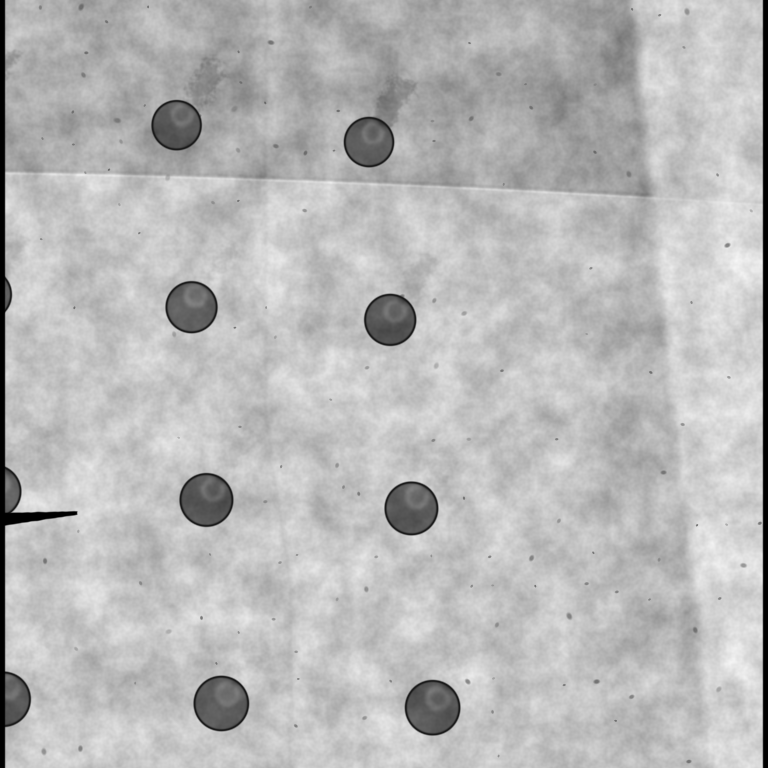
Reproduce this pattern procedurally as a Shadertoy shader.

```glsl
// Grey mottled sheet with overlapping panels, a drifting grid of dark discs, specks and a black pointer.

const int COLUMNS = 3;
const int ROWS = 4;
const float DISC_TONE = 0.35;
const float RIM_TONE = 0.10;
const float RIM_WIDTH = 0.0016;
const float SHEET_TONE = 0.775;
const float UPPER_SHADE = 0.105;     // darkening above the cross seam
const float STRIP_TONE = 0.835;      // bare strip on the right
const float MOTTLE = 0.27;
const float SPECK_CELLS = 24.0;
const float SPECK_CHANCE = 0.23;
const float BORDER = 0.0066;

float hash(vec2 p) {
    vec3 q = fract(p.xyx * vec3(0.1031, 0.1030, 0.0973));
    q += dot(q, q.yzx + 33.33);
    return fract((q.x + q.y) * q.z);
}

vec2 gradient(vec2 cell) {
    float angle = 6.2832 * hash(cell);
    return vec2(cos(angle), sin(angle));
}

float gradientNoise(vec2 p) {
    vec2 i = floor(p), f = p - i;
    vec2 u = f * f * f * (f * (f * 6.0 - 15.0) + 10.0);
    vec2 e = vec2(1.0, 0.0);
    float a = dot(gradient(i), f);
    float b = dot(gradient(i + e.xy), f - e.xy);
    float c = dot(gradient(i + e.yx), f - e.yx);
    float d = dot(gradient(i + e.xx), f - e.xx);
    return mix(mix(a, b, u.x), mix(c, d, u.x), u.y);
}

float fbm(vec2 p) {
    float sum = 0.0, amp = 0.5;
    for (int k = 0; k < 5; k++) {
        sum += amp * gradientNoise(p);
        p = p * 2.03 + 17.3;
        amp *= 0.7;
    }
    return sum;
}

float bell(float x, float width) {
    return exp(-x * x / (width * width));
}

float segmentDistance(vec2 p, vec2 a, vec2 b) {
    vec2 ab = b - a;
    return length(p - a - ab * clamp(dot(p - a, ab) / dot(ab, ab), 0.0, 1.0));
}

// Panel shading: right strip, cross seam, vertical fold and faint bands
float sheet(vec2 p) {
    float wobble = 0.004 * gradientNoise(p.yy * vec2(9.0, 3.0));
    float edge = 0.820 + 0.105 * p.y + wobble - p.x;
    float seam = p.y - (0.225 + 0.018 * p.x + 0.024 * p.x * p.x);
    float fold = p.x - (0.347 + 0.032 * smoothstep(0.5, 0.8, p.y)) - wobble;
    float strip = smoothstep(0.009, -0.012, edge);
    float upper = smoothstep(0.002, -0.002, seam);

    float tone = SHEET_TONE - UPPER_SHADE * upper;
    tone -= 0.085 * exp(-max(edge, 0.0) / 0.11);
    tone += 0.025 * smoothstep(-0.003, 0.003, fold) * exp(-max(fold, 0.0) / 0.08);
    tone -= 0.025 * bell(fold, 0.004) + 0.02 * bell(fold + 0.035, 0.03);
    tone += 0.022 * bell(fold - 0.085, 0.008) - 0.018 * bell(fold - 0.058, 0.014);
    tone -= 0.06 * bell(fold + 0.03, 0.022) * bell(p.y - 0.09, 0.06);
    tone = mix(tone, STRIP_TONE - 0.035 * upper, strip);
    tone += (0.085 - 0.055 * strip) * bell(seam, 0.0019);
    return tone - 0.035 * bell(seam + 0.004, 0.0022) * (1.0 - strip);
}

float specks(vec2 p) {
    vec2 q = p * SPECK_CELLS, cell = floor(q);
    if (hash(cell + 5.0) > SPECK_CHANCE) return 0.0;
    vec2 centre = 0.2 + 0.6 * vec2(hash(cell + 11.0), hash(cell + 23.0));
    float size = hash(cell + 37.0);
    float radius = mix(0.045, 0.115, size * size);
    vec2 d = fract(q) - centre;
    d += 0.4 * dot(d, gradient(cell)) * gradient(cell);
    return smoothstep(radius * 1.4, radius * 0.4, length(d)) * mix(0.4, 1.0, hash(cell + 41.0));
}

// Grid spacing and radius grow down the sheet
vec3 discAt(float column, float row) {
    float c = column - 1.0;
    float x = 0.230 + 0.0194 * row + c * (0.2505 + 0.0082 * row) - 0.0045 * c * (c - 1.0);
    float y = 0.163 + 0.230 * row + 0.007 * row * row + c * (0.022 - 0.0055 * row);
    return vec3(x, y, 0.0331 + 0.0011 * row);
}

float drawDisc(float tone, vec2 p, vec2 id, float grain, float px) {
    vec3 disc = discAt(id.x, id.y);
    vec2 d = (p - disc.xy) / disc.z;
    float smear = segmentDistance(d, vec2(0.5, -0.8), vec2(1.4, -2.1)) + grain;
    tone -= 0.11 / (1.0 + 2.0 * id.y) * smoothstep(0.5, 0.1, smear);

    // Inner ring sits high and to the right, slightly different on each disc
    vec2 offset = vec2(0.2, -0.38) + 0.12 * (vec2(hash(id + 3.0), hash(id + 9.0)) - 0.5);
    float r = length(d - offset);
    float body = DISC_TONE + 0.03 * (hash(id) - 0.5) + 0.16 * grain;
    body += 0.10 * bell(r - 0.36, 0.12) + 0.04 * smoothstep(0.4, 0.2, r);
    body -= 0.10 * bell(length(d - vec2(0.5, -0.75)), 0.22);
    float dist = (length(d) - 1.0) * disc.z;
    body = mix(body, RIM_TONE, bell(dist + RIM_WIDTH, RIM_WIDTH));
    return mix(tone, body, smoothstep(px, -px, dist));
}

void mainImage(out vec4 fragColor, in vec2 fragCoord) {
    vec2 p = fragCoord / iResolution.xy;
    p.y = 1.0 - p.y;
    float px = 1.0 / iResolution.y;

    float grain = fbm(p * 13.0);
    float tone = sheet(p) + MOTTLE * grain;
    tone = mix(tone, 0.34, 0.75 * specks(p));

    for (int row = 0; row < ROWS; row++)
        for (int column = 0; column < COLUMNS; column++)
            tone = drawDisc(tone, p, vec2(column, row), grain, px);

    // Tapered pointer from the left border
    float along = clamp((p.x - BORDER) / 0.094, 0.0, 1.0);
    float halfWidth = mix(0.0082, 0.0022, along) + 0.0006 * gradientNoise(p.xx * 90.0);
    float pointer = max(abs(p.y - mix(0.676, 0.668, along)) - halfWidth, p.x - 0.1005);
    tone *= smoothstep(-px, px, pointer);

    // Black side borders
    float inside = min(p.x, 1.0 - p.x) - BORDER;
    tone *= smoothstep(-px, px, inside);
    fragColor = vec4(vec3(clamp(tone, 0.0, 1.0)), 1.0);
}
```
